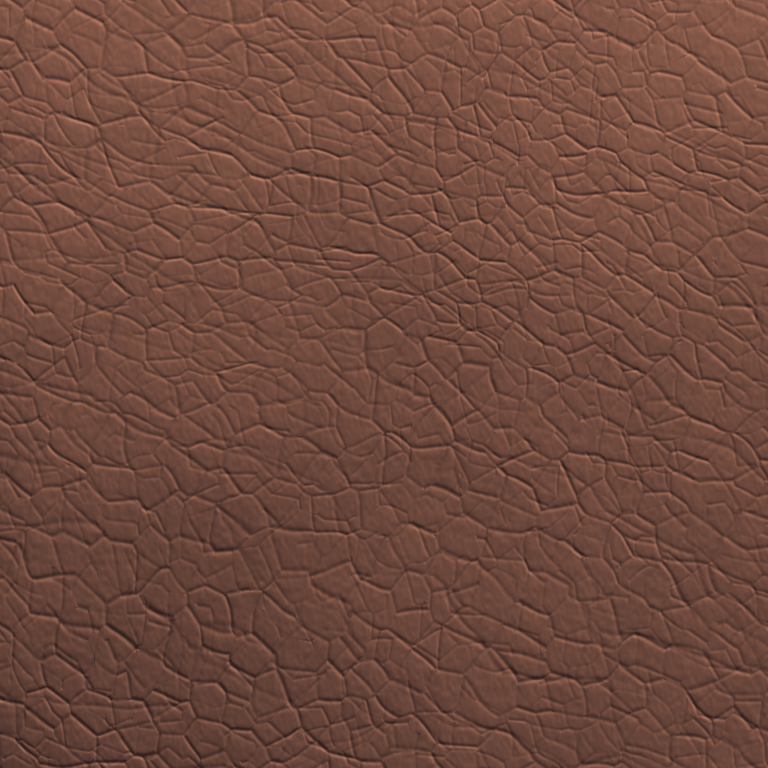
Write a Shadertoy shader that draws this texture.

```glsl
vec2 hash2(vec2 p) {
    return fract(sin(vec2(dot(p, vec2(127.1, 311.7)), dot(p, vec2(269.5, 183.3)))) * 43758.5453);
}

vec2 noise2(vec2 p) {
    vec2 i = floor(p), f = fract(p);
    f = f * f * (3.0 - 2.0 * f);
    return mix(mix(hash2(i), hash2(i + vec2(1, 0)), f.x),
               mix(hash2(i + vec2(0, 1)), hash2(i + vec2(1, 1)), f.x), f.y);
}

// Depth of the grooves between Voronoi cells; each shared edge has its own strength
float grooves(vec2 p, vec2 scale, float width, float weakest) {
    vec2 q = p * scale + scale.yx;
    vec2 cell = floor(q), nearest = cell, toNearest = vec2(9.0);
    for (int y = -1; y <= 1; y++)
    for (int x = -1; x <= 1; x++) {
        vec2 id = cell + vec2(x, y);
        vec2 r = id + 0.05 + 0.9 * hash2(id) - q;
        if (dot(r, r) < dot(toNearest, toNearest)) {
            toNearest = r;
            nearest = id;
        }
    }
    float depth = 0.0;
    for (int y = -2; y <= 2; y++)
    for (int x = -2; x <= 2; x++) {
        if (x == 0 && y == 0) continue;
        vec2 id = nearest + vec2(x, y);
        vec2 r = id + 0.05 + 0.9 * hash2(id) - q;
        vec2 n = normalize(r - toNearest);
        float d = max(dot(0.5 * (r + toNearest), n), 0.0) / length(n * scale);
        float strength = mix(weakest, 1.0, hash2(id + nearest + 0.5).x);
        strength = max(strength, 0.0) * mix(0.8, 1.0, abs(n.y));
        float crease = 0.72 * exp(-d * d / (width * width)) + 0.28 * exp(-d * 120.0);
        depth = max(depth, strength * crease);
    }
    return depth;
}

float leatherHeight(vec2 p) {
    // Bend the grain, then turn it so that it runs down to the right
    vec2 q = p + 0.1 * (noise2(p * 2.1 + 3.0) - 0.5);
    q += 0.018 * (noise2(p * 7.0) - 0.5) + 0.011 * (noise2(p * 24.0) - 0.5);
    q = vec2(0.87 * q.x - 0.49 * q.y, 0.49 * q.x + 0.87 * q.y);

    float region = 0.75 + 0.4 * noise2(p * 5.0 + 17.0).x;
    float h = -region * grooves(q, vec2(21.0, 26.0), 0.0027, 0.35);
    h -= 0.55 * grooves(q + 0.37, vec2(6.0, 11.0), 0.0031, -0.1);
    h -= 0.6 * grooves(q + 0.71, vec2(29.0, 33.0), 0.0022, -0.1);

    // Fine pores and fibres
    h += 0.27 * noise2(p * vec2(210.0, 140.0)).x + 0.22 * noise2(p * 85.0).y;
    return h;
}

void mainImage(out vec4 fragColor, in vec2 fragCoord) {
    vec2 p = fragCoord / iResolution.y;

    // Relief lit from above, with crisp bright rims
    vec2 towardLight = 0.0015 * vec2(0.42, 0.91);
    float below = leatherHeight(p - towardLight);
    float above = leatherHeight(p + towardLight);
    float relief = below - above;
    relief *= relief > 0.0 ? 1.12 : 0.88;
    float hollow = 0.5 * (below + above);

    // Broad falloff of the light, brightest at the top
    float tone = 0.13 + 0.17 * p.y + 0.25 * p.y * p.y + 0.07 * (p.x - 0.5);
    tone += 0.1 * (noise2(p * 4.0 + 8.0).x - 0.5) + 0.08 * (noise2(p * 13.0).y - 0.5);
    tone += 1.02 * relief + 0.14 * (hollow + 0.4);

    vec3 darkBrown = vec3(0.33, 0.22, 0.19);
    vec3 lightTan = vec3(0.62, 0.41, 0.33);
    fragColor = vec4(mix(darkBrown, lightTan, clamp(tone, -0.45, 1.3)), 1.0);
}
```
